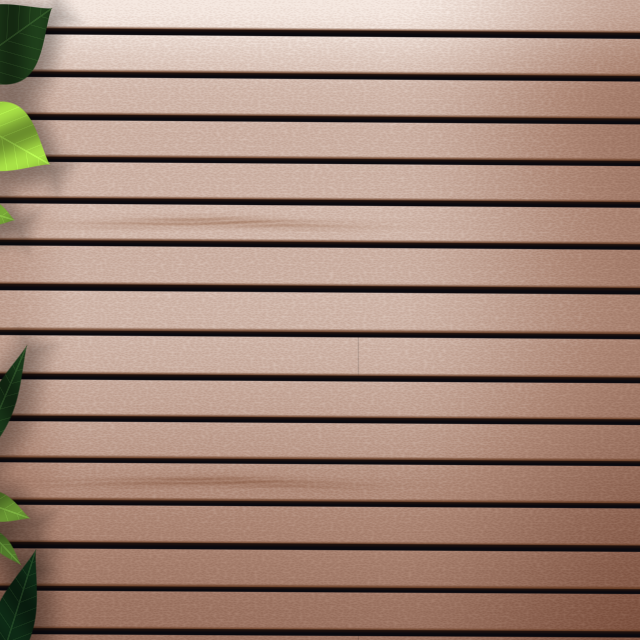
Give the GLSL for this texture, as a Shadertoy shader.

```glsl
const int LEAVES = 7;

float hash(vec2 p) {
    p = fract(p * vec2(0.1031, 0.1137));
    p += dot(p, p.yx + 33.33);
    return fract((p.x + p.y) * p.x * 7.31);
}

// Distance to the nearest scattered point
float cellular(vec2 p) {
    vec2 cell = floor(p), f = fract(p);
    float nearest = 1.0;
    for (int y = -1; y <= 1; y++)
        for (int x = -1; x <= 1; x++) {
            vec2 o = vec2(x, y), id = cell + o;
            vec2 point = o + vec2(hash(id), hash(id + 57.3));
            nearest = min(nearest, length(point - f));
        }
    return nearest;
}

// Signed distance in x, position along the axis in y, offset across it in z
vec3 leafShape(vec2 p, vec2 tip, vec2 base, float halfWidth) {
    float len = length(base - tip);
    vec2 axis = (base - tip) / len, d = p - tip;
    float along = dot(d, axis), across = dot(d, vec2(-axis.y, axis.x));
    float t = clamp(along / len, 0.0, 1.0);
    float side = abs(across) - halfWidth * sin(3.14159 * pow(t, 1.15));
    return vec3(max(side * 0.8, max(-along, along - len)), along, across);
}

vec3 woodColor(float light) {
    vec3 brown = vec3(0.49, 0.32, 0.25);
    vec3 tan_ = vec3(0.68, 0.53, 0.46);
    vec3 cream = vec3(0.96, 0.91, 0.88);
    vec3 c = mix(brown, tan_, clamp(light / 0.4, -0.4, 1.0));
    return mix(c, cream, clamp((light - 0.4) / 0.6, 0.0, 1.0));
}

vec3 slats(vec2 p, float aa) {
    // Slightly tilted, unevenly spaced rows counted from the top
    float pitch = 0.0669;
    float row = (p.y - 0.052 - (p.x - 0.5) * mix(0.0078, 0.0055, p.y)) / pitch;
    float m = row - 6.4;
    row -= 0.078 * sin(0.8 * m) * exp(-m * m / 12.0);
    float board = floor(row), gapId = floor(row + 0.5);
    float gap = (row - gapId) * pitch;

    // Light falls off downwards and to the sides
    float light = 0.68 - 0.42 * smoothstep(0.45, 1.05, p.y) + 0.3 * exp(-p.y * p.y * 120.0);
    light -= mix(0.42, 0.24, p.y) * smoothstep(0.6, 1.05, p.x);
    light -= 0.13 * (1.0 - smoothstep(0.0, 0.13, p.x));
    light += 0.05 * (hash(vec2(board + 9.0, 4.0)) - 0.5);

    // Long grain and fine speckle
    float wave = sin(p.x * 9.0 + board * 2.3) + 0.6 * sin(p.x * 23.0 + board);
    light += 0.012 * sin(p.y * 900.0 + wave * 1.5) * sin(p.y * 370.0 + wave + board);
    light += 0.13 * (cellular(p * vec2(170.0, 380.0)) - 0.45);

    // Bright upper edge of each board
    light += 0.07 * exp(-max(gap, 0.0) * 260.0) * step(0.0, gap);
    vec3 col = woodColor(light);

    // Tapered stain on every sixth board
    float stained = step(abs(mod(board, 6.0) - 4.0), 0.1);
    vec2 s = vec2((p.x - 0.34) / 0.27, (fract(row) - 0.52 - 0.04 * sin(p.x * 14.0)) / 0.17);
    float streak = exp(-dot(s, s) * 1.8) * (0.75 + 0.25 * sin(p.y * 800.0 + wave * 2.0));
    col = mix(col, col * vec3(0.83, 0.74, 0.67), stained * streak);

    // Faint butt joints
    float joined = step(abs(mod(board, 7.0)), 0.1) * step(6.0, board);
    col *= 1.0 - 0.12 * joined * (1.0 - smoothstep(0.0006, 0.0006 + aa, abs(p.x - 0.56)));

    // Warm lower edge, then the dark gap
    float halfGap = 0.0036 + 0.0014 * hash(vec2(gapId + 3.0, 8.0));
    float lip = smoothstep(-0.0095, -0.0045, gap) * step(gap, 0.0);
    col = mix(col, vec3(0.40, 0.23, 0.13), 0.8 * lip);
    vec3 dark = mix(vec3(0.13, 0.07, 0.05), vec3(0.04, 0.035, 0.055),
                    smoothstep(-halfGap, halfGap * 0.3, gap));
    return mix(dark, col, smoothstep(halfGap - aa, halfGap + aa, abs(gap)));
}

void mainImage(out vec4 fragColor, in vec2 fragCoord) {
    vec2 p = fragCoord / iResolution.xy;
    p.y = 1.0 - p.y;
    float aa = 0.8 / min(iResolution.x, iResolution.y);
    vec3 col = slats(p, aa);

    // Tip and base of each leaf, then half width and brightness
    vec4 axes[LEAVES] = vec4[](
        vec4(0.081, 0.013, -0.065, 0.117), vec4(0.078, 0.257, -0.065, 0.176),
        vec4(0.023, 0.344, -0.040, 0.325), vec4(0.042, 0.540, -0.039, 0.729),
        vec4(0.047, 0.810, -0.052, 0.775), vec4(0.033, 0.883, -0.026, 0.820),
        vec4(0.056, 0.859, -0.013, 1.080));
    vec2 looks[LEAVES] = vec2[](
        vec2(0.065, 0.14), vec2(0.055, 1.0), vec2(0.018, 0.7), vec2(0.021, 0.1),
        vec2(0.023, 0.6), vec2(0.012, 0.45), vec2(0.033, 0.03));

    // Soft shadows on the wood
    for (int i = 0; i < LEAVES; i++) {
        float d = leafShape(p - vec2(0.006, 0.01), axes[i].xy, axes[i].zw, looks[i].x).x;
        col *= 1.0 - 0.3 * (1.0 - smoothstep(-0.01, 0.04, d));
    }

    // Leaves with a midrib and slanted veins
    for (int i = 0; i < LEAVES; i++) {
        vec3 leaf = leafShape(p, axes[i].xy, axes[i].zw, looks[i].x);
        float across = abs(leaf.z);
        float rib = 1.0 - smoothstep(0.0005, 0.002, across);
        float vein = smoothstep(0.9, 1.0, cos((leaf.y + 0.8 * across) * 290.0));
        vec3 green = mix(vec3(0.03, 0.13, 0.07), vec3(0.60, 0.80, 0.25), looks[i].y);
        green *= 0.9 + 0.2 * sin(leaf.y * 60.0 + leaf.z * 45.0);
        green += vec3(0.08, 0.11, 0.06) * max(rib, 0.5 * vein);
        col = mix(green, col, smoothstep(-aa, aa, leaf.x));
    }
    fragColor = vec4(col, 1.0);
}
```
